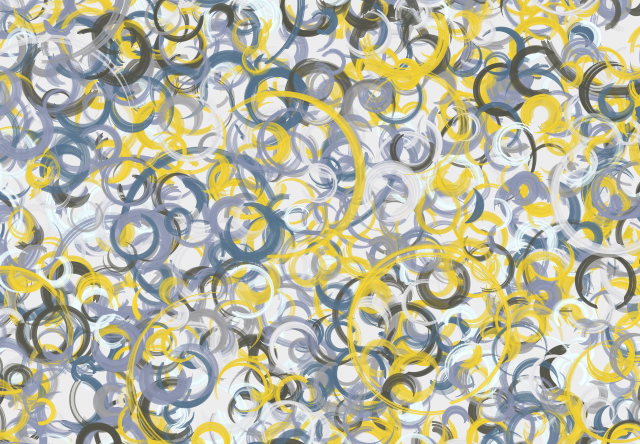
A Shadertoy shader for this pattern:

```glsl
// Dense tangle of brushed ring strokes in yellow, slate, lavender, charcoal and white.
// Rotated jittered grids are stacked as paint layers; every cell holds one broken ring,
// brushed in two slightly shifted passes with streaky bristles and tapering ends.

const float TAU = 6.2831853;
const int LAYERS = 14;

const vec3 PAPER = vec3(0.93, 0.93, 0.935);
const vec3 YELLOW = vec3(0.92, 0.80, 0.20);
const vec3 CHARCOAL = vec3(0.32, 0.32, 0.28);
const vec3 SLATE = vec3(0.33, 0.44, 0.54);
const vec3 LAVENDER = vec3(0.55, 0.58, 0.69);
const vec3 GREY = vec3(0.61, 0.61, 0.62);
const vec3 PALE = vec3(0.89, 0.89, 0.90);
const vec3 ICE = vec3(0.91, 0.97, 0.98);

vec4 hash4(vec3 key) {
    vec4 q = fract(key.xyzx * vec4(0.1031, 0.1030, 0.0973, 0.1099));
    q += dot(q, q.wzxy + 33.33);
    return fract((q.xxyz + q.yzzw) * q.zywx);
}

float hash1(float key) {
    float q = fract(key * 0.1031);
    q *= q + 33.33;
    return fract(q * (q + q));
}

float lineNoise(float x) {
    float cell = floor(x), f = x - cell;
    return mix(hash1(cell), hash1(cell + 1.0), f * f * (3.0 - 2.0 * f));
}

mat2 rotation(float angle) {
    float c = cos(angle), s = sin(angle);
    return mat2(c, s, -s, c);
}

vec3 pickInk(float choice) {
    vec3 ink = mix(YELLOW, CHARCOAL, step(0.24, choice));
    ink = mix(ink, SLATE, step(0.37, choice));
    ink = mix(ink, LAVENDER, step(0.51, choice));
    ink = mix(ink, GREY, step(0.73, choice));
    ink = mix(ink, PALE, step(0.82, choice));
    return mix(ink, ICE, step(0.93, choice));
}

// Arc centred on the +x axis; returns coverage and bristle tone.
vec2 brushArc(vec2 p, float radius, float halfWidth, float span, vec4 style, float soft) {
    float angle = atan(p.y, p.x);
    float along = angle / span;
    float across = length(p) - radius + halfWidth * 0.5 * along * (style.x - 0.5);

    // Width swells in the middle for crescents, stays even for plain bands
    float swell = cos(0.25 * TAU * clamp(along, -1.0, 1.0));
    float width = halfWidth * mix(1.0, 1.25 * swell, smoothstep(0.25, 0.8, style.y));

    // Bristles run along the arc and fray its cut ends
    float bristle = lineNoise(across / 0.0034 + along * 0.9 + floor(style.z * 900.0));
    float tip = (span - abs(angle)) * radius
              + halfWidth * (bristle - 0.5) + across * (style.w - 0.5) * 2.0;
    float shape = smoothstep(-soft, soft, width - abs(across))
                * smoothstep(-soft, soft, tip);
    float load = mix(mix(0.25, 0.85, style.w), 1.0, smoothstep(0.2, 0.6, bristle));
    return vec2(shape * load, bristle);
}

// Paints one ring stroke, in two passes, over the colour below it.
vec3 paintRing(vec3 below, vec2 p, float radius, vec3 id, float wander, float soft) {
    vec4 form = hash4(id + 17.0);
    vec4 style = hash4(id + 51.0);
    float halfWidth = mix(0.0035, 0.012, form.y * form.y) * mix(0.8, 1.2, form.x);
    float span = mix(0.9, 2.95, sqrt(form.z));
    vec3 ink = pickInk(style.x);
    float opacity = mix(0.62, 0.96, style.z);

    for (int pass = 0; pass < 2; pass++) {
        vec4 shift = hash4(id + 101.0 + 13.0 * float(pass));
        float turn = TAU * form.w + (shift.z - 0.5) * 1.6;
        vec2 local = rotation(turn) * (p - (shift.xy - 0.5) * wander);
        vec4 touch = vec4(shift.x, style.y, shift.z, style.w);
        vec2 paint = brushArc(local, radius, halfWidth, span * mix(0.75, 1.0, shift.w),
                              touch, soft);
        below = mix(below, ink * (0.94 + 0.12 * paint.y), paint.x * opacity);
    }
    return below;
}

// One jittered grid of rings; only the four nearest cells can reach a point.
vec3 paintLayer(vec3 below, vec2 p, float layer, float cellSize, float soft) {
    vec2 q = rotation(layer * 2.4 + 0.3) * p + layer * vec2(0.317, 0.731);
    vec2 home = floor(q / cellSize - 0.5);
    float wander = min(cellSize * 0.1, 0.02);
    float reach = wander * 0.71 + 0.021 + soft;
    for (int i = 0; i < 4; i++) {
        vec2 cell = home + vec2(i & 1, i >> 1);
        vec3 id = vec3(cell, layer * 7.0 + 3.0);
        vec4 place = hash4(id);
        vec2 center = (cell + 0.5 + (place.xy - 0.5) * 0.56) * cellSize;
        float radius = cellSize * mix(0.19, 0.5, pow(place.z, 1.3));
        if (abs(length(q - center) - radius) < reach)
            below = paintRing(below, q - center, radius, id, wander, soft);
    }
    return below;
}

void mainImage(out vec4 fragColor, in vec2 fragCoord) {
    vec2 p = fragCoord / iResolution.y;
    float soft = 0.7 / iResolution.y;
    vec3 color = PAPER;
    for (int i = 0; i < LAYERS; i++) {
        float layer = float(i);
        float cellSize = i % 5 == 3 ? 0.4 : mix(0.115, 0.165, hash1(layer + 5.0));
        color = paintLayer(color, p, layer, cellSize, soft);
    }
    fragColor = vec4(color, 1.0);
}
```
